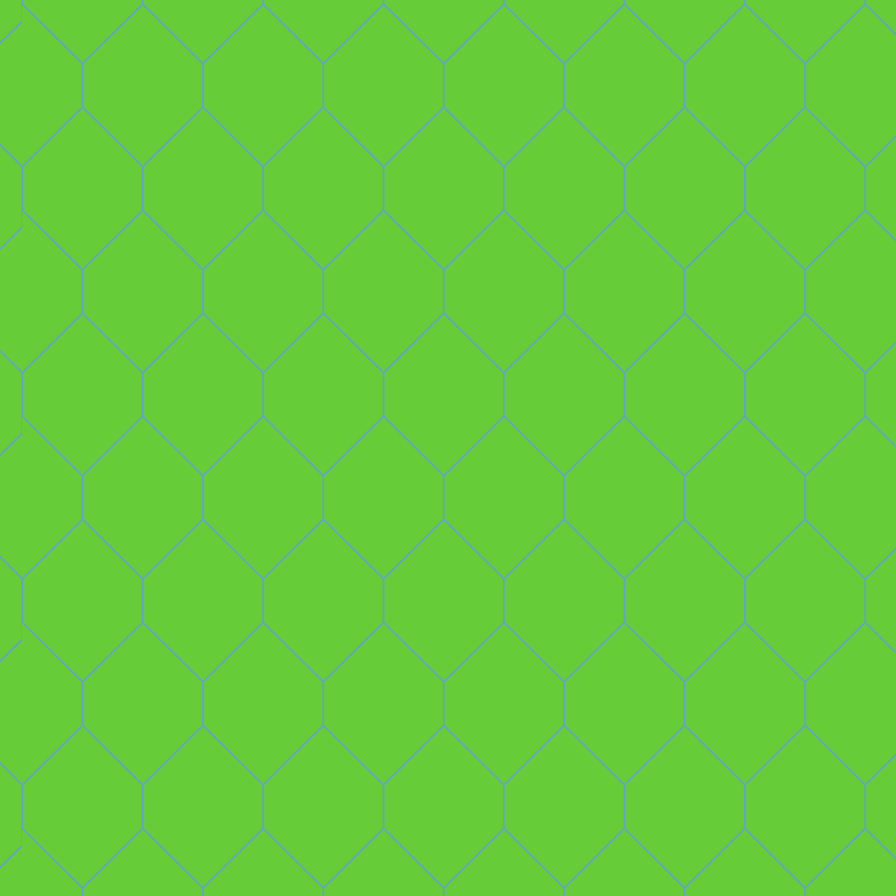
This pattern is drawn by a Shadertoy shader. Its source:

```glsl
// Green field of staggered, pointed-top hexagons outlined by thin blue lines.
// Two interleaved rectangular lattices give the cells; the outline is the inset
// distance to the nearest cell side. A seam at the left drops some slanted sides.

const vec3  FIELD_COLOR = vec3(0.400, 0.800, 0.216);
const vec3  LINE_COLOR  = vec3(0.380, 0.640, 0.800);
const float CELL_WIDTH  = 0.1344;   // distance between columns
const float ROW_PITCH   = 0.1150;   // distance between staggered rows
const float SIDE_LENGTH = 0.0485;   // length of a vertical side
const float LINE_WIDTH  = 0.0018;
const vec2  ANCHOR      = vec2(0.0920, 0.9047);  // middle of one vertical side
const float SEAM_X      = ANCHOR.x - 0.5 * CELL_WIDTH;
const float SEAM_DROP   = 0.0190;   // how far slanted sides slip left of the seam

// Distance to the sides of a hexagon at the origin, positive inside.
float hexInset(vec2 p) {
    p = abs(p);
    float halfWidth = 0.5 * CELL_WIDTH;
    vec2 slantNormal = normalize(vec2(ROW_PITCH - SIDE_LENGTH, halfWidth));
    vec2 corner = vec2(halfWidth, 0.5 * SIDE_LENGTH);
    return min(halfWidth - p.x, dot(corner - p, slantNormal));
}

// Offset from the centre of the nearest rectangular repeat.
vec2 repeatCentered(vec2 p, vec2 period) {
    return mod(p + 0.5 * period, period) - 0.5 * period;
}

// Distance to the nearest outline over both interleaved lattices.
float outlineDistance(vec2 p) {
    vec2 period = vec2(CELL_WIDTH, 2.0 * ROW_PITCH);
    vec2 q = p - ANCHOR - vec2(0.5 * CELL_WIDTH, 0.0);
    float evenRows = hexInset(repeatCentered(q, period));
    float oddRows  = hexInset(repeatCentered(q + 0.5 * period, period));
    return abs(max(evenRows, oddRows));
}

// Lengthens the lower half of each cell left of the seam.
vec2 slipAtSeam(vec2 p) {
    float middle = ANCHOR.y - ROW_PITCH;
    float y = mod(p.y - middle + ROW_PITCH, 2.0 * ROW_PITCH) - ROW_PITCH;
    if (p.x < SEAM_X && y < 0.0) p.y += min(SEAM_DROP, -y);
    return p;
}

void mainImage(out vec4 fragColor, in vec2 fragCoord) {
    vec2 p = fragCoord / iResolution.y;
    float pixel = 1.0 / iResolution.y;

    // Coverage of the line within one pixel
    float d = outlineDistance(slipAtSeam(p));
    float line = clamp((0.5 * LINE_WIDTH - d) / pixel + 0.5, 0.0, 1.0);

    fragColor = vec4(mix(FIELD_COLOR, LINE_COLOR, line), 1.0);
}
```
